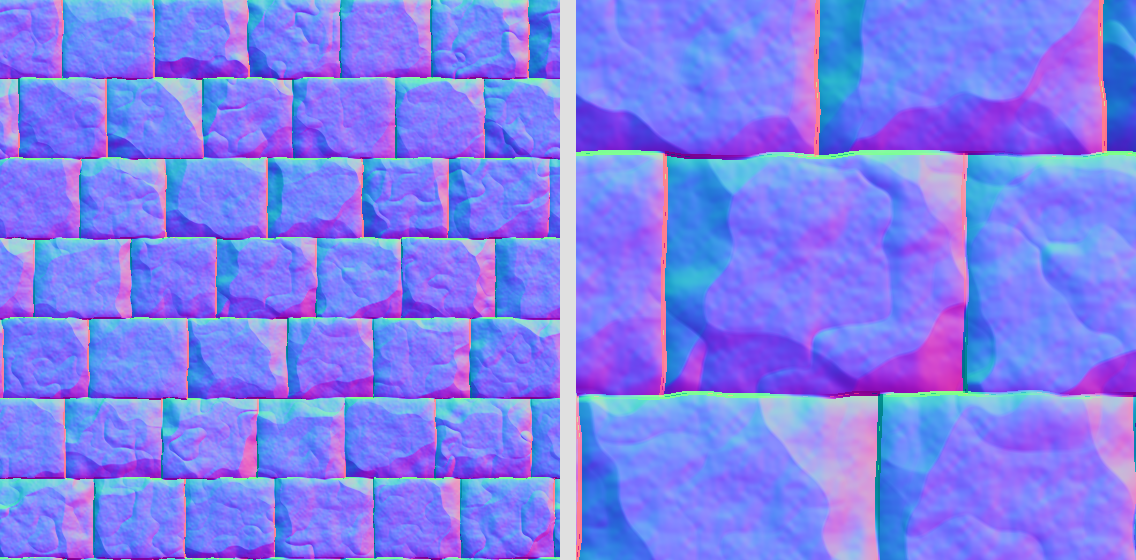
Left, the full canvas; right, a detail of the centre.
This texture map is drawn by a WebGL 2 fragment shader. Its source:

```glsl
#version 300 es
precision highp float;
// Tangent-space normal map of a rough-hewn stone block wall, seven staggered courses of six blocks.

uniform vec2 u_resolution;
out vec4 fragColor;

const float ROWS = 7.0;
const float COLS = 6.0;
const float ROW_SHIFT = 0.003;        // lift of the courses, in canvas units
const float JOINT_JITTER = 0.14;      // spread of joint positions, in blocks
const float JOINT_WOBBLE = 0.0035;    // waviness of the joints
const float BEVEL_DEPTH = 0.052;      // edge drop, in course heights
const float BEVEL_WIDTH = 0.055;
const int FACETS = 8;                 // chisel cuts per block
const vec2 FACET_SLOPE = vec2(0.15, 0.75);
const vec2 FACET_REACH = vec2(0.42, 1.0);
const float BLOCK_TILT = 0.22;
const float GRAIN_HEIGHT = 0.026;
const float CREASE_HEIGHT = 0.06;
const float SAMPLE_STEP = 0.0014;     // slope sampling distance, in canvas units
const float TAU = 6.2831853;

// Stagger of each course from the bottom up, in blocks
const float STAGGER[7] = float[7](0.95, 0.70, 0.02, 0.36, 0.83, 0.19, 0.61);

float hash(vec2 p) {
    return fract(sin(dot(p, vec2(12.9898, 78.233))) * 43758.5453);
}

// Value noise that tiles over the canvas
float noise(vec2 uv, float period) {
    vec2 p = uv * period;
    vec2 cell = floor(p);
    vec2 f = p - cell;
    f = f * f * f * (f * (f * 6.0 - 15.0) + 10.0);
    vec2 a = mod(cell, period);
    vec2 b = mod(cell + 1.0, period);
    return mix(mix(hash(a), hash(vec2(b.x, a.y)), f.x),
               mix(hash(vec2(a.x, b.y)), hash(b), f.x), f.y);
}

// Position of vertical joint k in a course
float joint(float k, float row) {
    return k + JOINT_JITTER * (hash(vec2(mod(k, COLS) + 3.0, row + 17.0)) - 0.5);
}

// Flat block face cut down by randomly placed sloping planes
float chiselledFace(vec2 q, vec2 halfSize, vec2 id) {
    float h = 0.0;
    for (int i = 0; i < FACETS; i++) {
        vec2 seed = id + float(i) * vec2(7.3, 13.7);
        float angle = (float(i) + 0.8 * hash(seed)) * TAU / float(FACETS);
        vec2 dir = vec2(cos(angle), sin(angle));
        float reach = dot(abs(dir), halfSize) * mix(FACET_REACH.x, FACET_REACH.y, hash(seed + 31.1));
        float slope = mix(FACET_SLOPE.x, FACET_SLOPE.y, hash(seed + 57.9));
        h = min(h, slope * (reach - dot(dir, q)));
    }
    vec2 tilt = vec2(hash(id + 71.3), hash(id + 93.1)) - 0.5;
    return h + BLOCK_TILT * dot(tilt, q);
}

// Wall height in course heights
float wallHeight(vec2 uv) {
    vec2 wobble = vec2(noise(uv, 40.0), noise(uv + 0.37, 40.0)) - 0.5;
    vec2 p = uv + JOINT_WOBBLE * wobble - vec2(0.0, ROW_SHIFT);

    // Find the block and its edges
    float y = p.y * ROWS;
    float row = mod(floor(y), ROWS);
    float x = p.x * COLS - STAGGER[int(row)];
    float k = floor(x);
    if (x < joint(k, row)) k -= 1.0;
    else if (x >= joint(k + 1.0, row)) k += 1.0;
    float left = joint(k, row);
    float right = joint(k + 1.0, row);

    // Local coordinates about the block centre
    float aspect = ROWS / COLS;
    vec2 halfSize = 0.5 * vec2((right - left) * aspect, 1.0);
    vec2 q = vec2((x - 0.5 * (left + right)) * aspect, fract(y) - 0.5);
    vec2 edge = max(halfSize - abs(q), 0.0);
    vec2 id = vec2(mod(k, COLS), row) + 1.0;

    // Rounded edges and ragged chisel cuts
    vec2 bevel = exp(-edge / BEVEL_WIDTH);
    float h = -BEVEL_DEPTH * (bevel.x + bevel.y);
    vec2 ragged = vec2(noise(uv, 35.0), noise(uv + 0.61, 35.0)) - 0.5;
    h += chiselledFace(q + 0.14 * ragged, halfSize, id);

    // Creases, stronger on some blocks, then stone grain
    float crease = abs(noise(uv + 0.04 * ragged, 24.0) - 0.5);
    h += CREASE_HEIGHT * mix(0.2, 1.2, hash(id + 41.7)) * crease;
    float amp = GRAIN_HEIGHT;
    float period = 28.0;
    for (int i = 0; i < 4; i++) {
        h += amp * noise(uv, period);
        amp *= 0.52;
        period *= 2.0;
    }
    return h;
}

void main() {
    vec2 uv = gl_FragCoord.xy / u_resolution;
    // Central differences, widened to the pixel size to keep edges smooth
    float s = max(SAMPLE_STEP, 0.7 / min(u_resolution.x, u_resolution.y));
    vec2 dx = vec2(s, 0.0);
    vec2 dy = vec2(0.0, s);
    vec2 slope = vec2(wallHeight(uv + dx) - wallHeight(uv - dx),
                      wallHeight(uv + dy) - wallHeight(uv - dy)) / (2.0 * s * ROWS);
    vec3 normal = normalize(vec3(-slope, 1.0));
    fragColor = vec4(0.5 + 0.5 * normal, 1.0);
}
```
